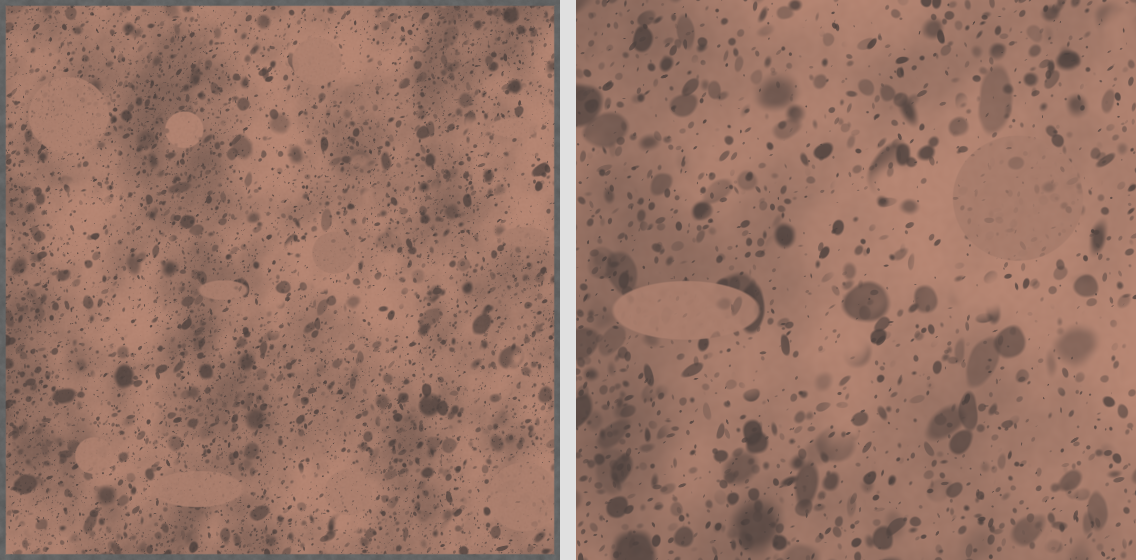
Left: the whole. Right: its middle third, enlarged.
This texture is drawn by a Shadertoy shader. Its source:

```glsl
// Draws a pinkish stone slab with dark tilted flecks, pale discs and a thin grey frame.

vec4 hash4(vec2 p) {
    vec4 q = fract(p.xyxy * vec4(0.1031, 0.1030, 0.0973, 0.1099));
    q += dot(q, q.wzxy + 33.33);
    return fract((q.xxyz + q.yzzw) * q.zywx);
}

float cornerSlope(vec2 corner, vec2 offset) {
    float angle = 6.2832 * hash4(corner).x;
    return dot(vec2(cos(angle), sin(angle)), offset);
}

float gradientNoise(vec2 p) {
    vec2 i = floor(p), f = fract(p);
    vec2 u = f * f * f * (f * (f * 6.0 - 15.0) + 10.0);
    vec2 e = vec2(0.0, 1.0);
    return mix(mix(cornerSlope(i, f), cornerSlope(i + e.yx, f - e.yx), u.x),
               mix(cornerSlope(i + e.xy, f - e.xy), cornerSlope(i + e.yy, f - e.yy), u.x), u.y);
}

float fbm(vec2 p) {
    float sum = 0.0, gain = 0.75;
    for (int octave = 0; octave < 5; octave++) {
        sum += gain * gradientNoise(p);
        p = mat2(1.6, 1.2, -1.2, 1.6) * p + 7.3;
        gain *= 0.55;
    }
    return sum;
}

// Coverage of one layer of tilted elliptical flecks, one per grid cell.
float flecks(vec2 p, float scale, float seed, float density, float pixel) {
    vec2 q = p * scale, cell = floor(q);
    float clear = 1.0;
    for (int j = -1; j <= 1; j++)
    for (int i = -1; i <= 1; i++) {
        vec2 id = cell + vec2(i, j);
        vec4 place = hash4(id + seed), shape = hash4(id + seed + 71.3);
        float angle = 1.05 + 1.9 * (shape.x - 0.5);
        vec2 axis = vec2(cos(angle), sin(angle));
        vec2 d = q - id - place.xy;
        d = vec2(dot(d, axis), dot(d, vec2(-axis.y, axis.x)) / mix(0.42, 1.0, shape.z));
        float radius = mix(0.13, 0.46, shape.y * shape.y);
        float soft = mix(0.15, 0.8, shape.w * shape.w) + pixel * scale / radius;
        float body = 1.0 - smoothstep(1.0 - soft, 1.1, length(d) / radius);
        float present = smoothstep(place.z - 0.08, place.z + 0.08, density);
        clear *= 1.0 - body * present * mix(0.25, 0.85, place.w);
    }
    return 1.0 - clear;
}

void mainImage(out vec4 fragColor, in vec2 fragCoord) {
    vec2 uv = fragCoord / iResolution.xy;
    float pixel = 1.0 / iResolution.y;

    // Cloudy stain, slightly drawn out along the tilt of the flecks
    vec2 along = vec2(dot(uv, vec2(0.5, 0.87)), dot(uv, vec2(-0.87, 0.5)));
    float cloud = fbm(along * vec2(3.6, 5.0) + 4.7);
    float blotch = gradientNoise(uv * 17.0 + 31.0);
    float tone = 0.55 * smoothstep(-0.5, 0.8, cloud + 0.25 * blotch);

    // Flecks from coarse to fine, crowded where the stain is dark
    vec2 warped = uv + 0.0025 * vec2(gradientNoise(uv * 60.0), gradientNoise(uv * 60.0 + 19.0));
    float density = clamp(0.56 + 0.85 * cloud, 0.12, 1.0);
    float scale = 18.0;
    for (int layer = 0; layer < 5; layer++) {
        float cover = flecks(warped, scale, 17.0 * float(layer) + 3.0, density, pixel);
        tone = mix(tone, 0.95, cover);
        scale *= 1.65;
    }

    // Sparse pale blobs
    tone = mix(tone, 0.12, 0.8 * flecks(uv, 20.0, 211.0, 0.07, pixel));

    // Pale discs and flat ellipses, each with its own dusting of small flecks
    float mediumDust = flecks(warped, 68.0, 131.0, 0.6, pixel);
    float fineDust = flecks(warped, 125.0, 157.0, 0.7, pixel);
    for (int n = 0; n < 12; n++) {
        vec2 slot = vec2(n % 4, n / 4);
        vec4 place = hash4(slot + 43.0), look = hash4(slot + 87.0);
        vec2 centre = (slot + 0.25 + 0.5 * place.xy) / vec2(4.0, 3.0);
        float radius = mix(0.034, 0.085, place.z * place.z * place.z);
        vec2 stretch = look.x < 0.3 ? vec2(1.25, 0.5) : vec2(1.0, 0.96);
        float edge = (length((uv - centre) / stretch) - radius) * stretch.y;
        float inside = 1.0 - smoothstep(-pixel, pixel, edge);
        float dust = mix(mediumDust, fineDust, look.z) * mix(0.25, 1.0, look.y);
        float discTone = mix(mix(0.03, 0.14, look.w), 0.85, dust);
        tone = mix(tone, discTone, 0.92 * inside * step(place.w, 0.88));
    }

    // Stone colours with faint grain
    vec3 paleRose = vec3(0.715, 0.525, 0.45);
    vec3 darkUmber = vec3(0.28, 0.24, 0.23);
    vec3 color = mix(paleRose, darkUmber, tone);
    color += 0.012 * gradientNoise(uv * 190.0);

    // Mottled grey frame
    vec3 frameGrey = vec3(0.385, 0.39, 0.39) + 0.06 * fbm(uv * 45.0);
    vec2 margin = min(uv, 1.0 - uv);
    float slab = smoothstep(-pixel, pixel, min(margin.x, margin.y) - 0.0104);
    fragColor = vec4(mix(frameGrey, color, slab), 1.0);
}
```
